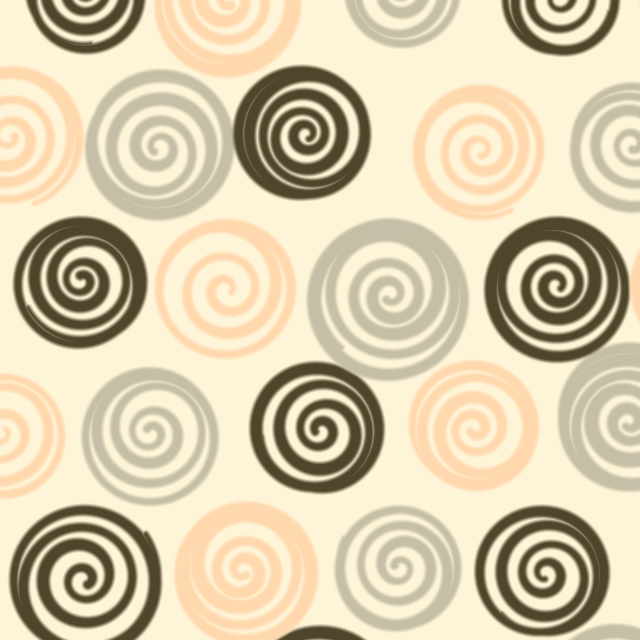
Reproduce this pattern procedurally as a Shadertoy shader.

```glsl
// Hand-drawn spiral scribbles in three inks on a cream ground.
// Spirals sit on a jittered staggered grid; each radius is fitted to its
// neighbours, and each stroke is a wobbling polar curve that rides its rim.

const vec3 CREAM = vec3(0.998, 0.960, 0.848);
const vec3 DARK  = vec3(0.305, 0.270, 0.165);
const vec3 GREY  = vec3(0.770, 0.750, 0.650);
const vec3 PEACH = vec3(1.000, 0.848, 0.682);

const vec2  CELL        = vec2(0.245, 0.222); // grid pitch
const float JITTER      = 0.034;  // shift of the centres
const float SIZE_SPREAD = 0.55;   // contrast of large and small spirals
const float GAP         = -0.004; // clear margin round a spiral
const float HALF_STROKE = 0.0092; // half width of an average stroke
const float WOBBLE      = 0.065;  // unevenness, as a share of the radius
const float RIM_START   = 0.80;   // share of the stroke before the rim
const float SOFTNESS    = 0.0042; // half width of the stroke edge
const float CORE_ANGLE  = 1.0;    // angle where the stroke starts
const int   MAX_TURNS   = 6;
const float TAU         = 6.2831853;

float hash(vec2 id, float salt) {
    return fract(sin(dot(id, vec2(127.1, 311.7)) + salt * 74.7) * 43758.5453);
}

float stagger(float row) {
    return 0.5 * mod(row, 2.0);
}

vec2 spiralCentre(vec2 id) {
    vec2 shift = vec2(hash(id, 1.0), hash(id, 2.0)) - 0.5;
    return (id + 0.5 + vec2(stagger(id.y), 0.0)) * CELL + JITTER * shift;
}

float sizeWeight(vec2 id) {
    return 1.0 + SIZE_SPREAD * (hash(id, 3.0) - 0.5);
}

// Largest radius that shares the space fairly with all neighbours
float fittedRadius(vec2 id, vec2 centre) {
    float weight = sizeWeight(id);
    float radius = 1.0;
    for (int j = -1; j <= 1; j++)
    for (int i = -1; i <= 1; i++) {
        if (i == 0 && j == 0) continue;
        vec2 other = id + vec2(i, j);
        float share = weight / (weight + sizeWeight(other));
        radius = min(radius, share * distance(centre, spiralCentre(other)));
    }
    return radius - GAP;
}

// Signed distance to the stroke of one spiral
float spiralStroke(vec2 p, vec2 id, float radius) {
    float phase = TAU * hash(id, 4.0);
    float endAngle = TAU * mix(3.7, 5.2, hash(id, 5.0));
    float halfWidth = HALF_STROKE * mix(0.4, 1.0, radius / 0.11)
                    * mix(0.82, 1.1, hash(id, 6.0));
    float outer = radius * (1.0 - 0.8 * WOBBLE) - halfWidth;

    // Random handedness and rotation
    if (hash(id, 7.0) < 0.5) p.x = -p.x;
    float turn = TAU * hash(id, 8.0);
    p = mat2(cos(turn), sin(turn), -sin(turn), cos(turn)) * p;
    float angle = mod(atan(p.y, p.x + 1e-6) + TAU, TAU);

    // The first and last passes clamp to the ends and round them off
    float nearest = 1.0;
    for (int k = -1; k <= MAX_TURNS; k++) {
        float t = clamp(angle + TAU * float(k), CORE_ANGLE, endAngle);
        float s = (t - CORE_ANGLE) / (endAngle - CORE_ANGLE);
        // Tight core, open middle, overlapping rim
        float rise = min(s / RIM_START, 1.0);
        float growth = mix(rise, rise * rise * (3.0 - 2.0 * rise), 0.5);
        float reach = outer * mix(0.09, 1.0, growth);
        float sway = 0.75 * sin(0.72 * t + phase) + 0.35 * sin(1.37 * t + phase * 2.0);
        reach += radius * WOBBLE * smoothstep(0.0, 0.6, s) * sway;
        // Swelling stroke, finer in the core and at the tail
        float width = halfWidth * (0.94 + 0.2 * sin(0.71 * t + phase * 2.0));
        width *= mix(0.75, 1.0, smoothstep(0.0, 0.4, s));
        width *= mix(0.45, 1.0, smoothstep(0.0, 0.08, 1.0 - s));
        float d = distance(p, reach * vec2(cos(t), sin(t))) - width;
        nearest = min(nearest, d);
    }
    return nearest;
}

// Three inks in turn, so that adjoining spirals differ
vec3 inkColour(vec2 id) {
    float ink = mod(id.x - floor(id.y / 2.0) - id.y, 3.0);
    return ink < 0.5 ? DARK : ink < 1.5 ? PEACH : GREY;
}

void mainImage(out vec4 fragColor, in vec2 fragCoord) {
    vec2 uv = fragCoord / iResolution.y;
    float edge = max(SOFTNESS, 0.75 / iResolution.y);
    vec3 colour = CREAM;

    // Visit the spirals that can reach this point
    for (int j = -1; j <= 1; j++)
    for (int i = -1; i <= 1; i++) {
        float row = floor(uv.y / CELL.y) + float(j);
        float column = floor(uv.x / CELL.x - stagger(row)) + float(i);
        vec2 id = vec2(column, row);
        vec2 centre = spiralCentre(id);
        float radius = fittedRadius(id, centre);
        float d = spiralStroke(uv - centre, id, radius);
        colour = mix(colour, inkColour(id), 1.0 - smoothstep(-edge, edge, d));
    }
    fragColor = vec4(colour, 1.0);
}
```
